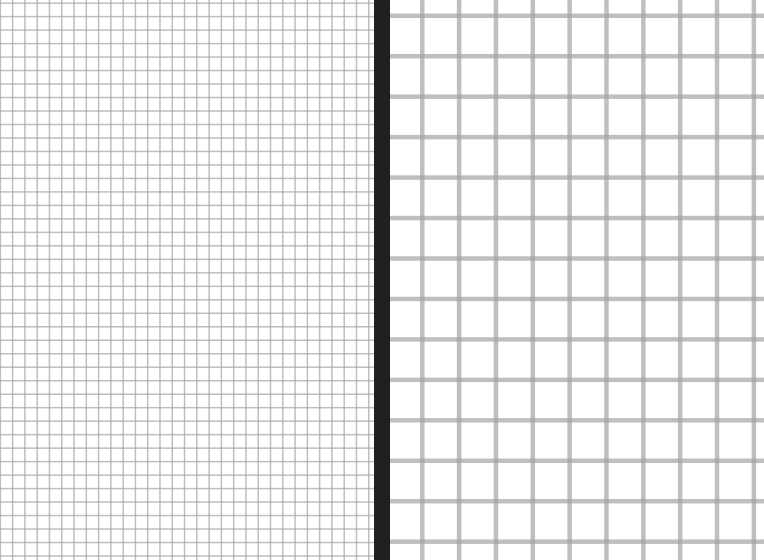
Left, the full canvas; right, a detail of the centre.
A WebGL 1 fragment shader for this pattern:

```glsl
precision highp float;

uniform vec2 u_resolution;

// Lengths are fractions of the canvas height.
const vec2 CELL_SIZE = vec2(0.02193, 0.02408);
const vec2 FIRST_LINE = vec2(0.0006, 0.0056); // from the top left corner
const float LINE_WIDTH = 0.00268;
const float LINE_OPACITY = 0.70;
const vec3 PAPER_COLOR = vec3(1.0);
const vec3 INK_COLOR = vec3(0.64);

// Distance to the nearest vertical (x) and horizontal (y) line.
vec2 gridDistance(vec2 p) {
  vec2 cell = fract((p - FIRST_LINE) / CELL_SIZE + 0.5) - 0.5;
  return abs(cell) * CELL_SIZE;
}

// Share of a pixel covered by a line at the given distance.
vec2 lineCoverage(vec2 dist, float pixel) {
  vec2 overlap = 0.5 * (LINE_WIDTH + pixel) - dist;
  return clamp(overlap / pixel, 0.0, min(1.0, LINE_WIDTH / pixel));
}

void main() {
  float pixel = 1.0 / u_resolution.y;
  vec2 p = vec2(gl_FragCoord.x, u_resolution.y - gl_FragCoord.y) * pixel;

  vec2 ink = LINE_OPACITY * lineCoverage(gridDistance(p), pixel);

  // Translucent strokes build up where they cross.
  float coverage = 1.0 - (1.0 - ink.x) * (1.0 - ink.y);
  gl_FragColor = vec4(mix(PAPER_COLOR, INK_COLOR, coverage), 1.0);
}
```
